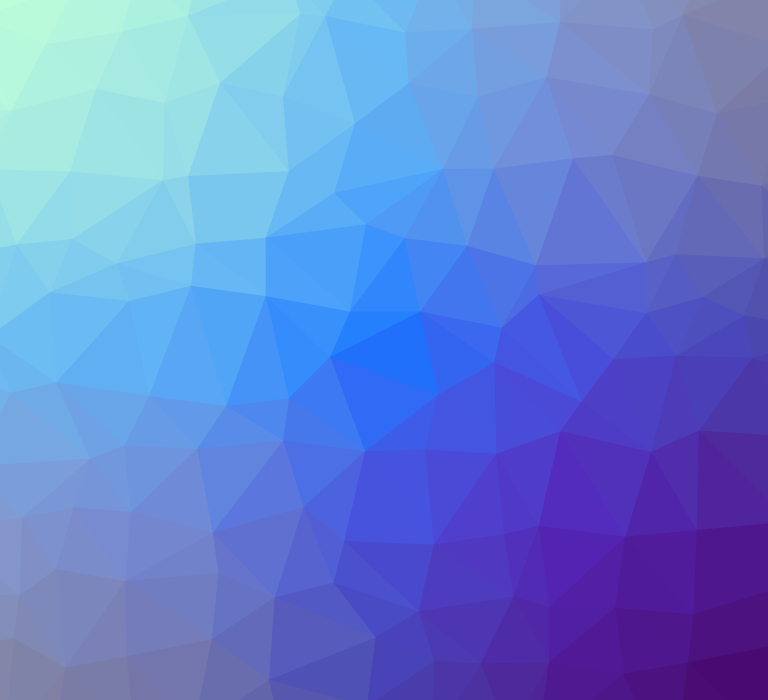
Reproduce this background procedurally as a Shadertoy shader.

```glsl
const float CELL = 0.1;                     // lattice spacing in canvas heights
const vec2 LATTICE_ORIGIN = vec2(0.0, 0.55);
const float JITTER = 0.74;

const vec3 MINT   = vec3(0.75, 1.00, 0.85);
const vec3 AQUA   = vec3(0.57, 0.85, 0.91);
const vec3 BLUE   = vec3(0.08, 0.45, 1.00);
const vec3 VIOLET = vec3(0.33, 0.14, 0.72);
const vec3 PLUM   = vec3(0.28, 0.00, 0.41);

const mat3 RGB_TO_LMS = mat3(0.4122, 0.2119, 0.0883,
                             0.5363, 0.6807, 0.2817,
                             0.0514, 0.1074, 0.6300);

// Perceptual space, so that blends stay vivid
vec3 toPerceptual(vec3 rgb) {
    return pow(RGB_TO_LMS * pow(rgb, vec3(2.2)), vec3(1.0 / 3.0));
}

vec3 toRgb(vec3 lms) {
    vec3 light = inverse(RGB_TO_LMS) * (lms * lms * lms);
    return pow(clamp(light, 0.0, 1.0), vec3(1.0 / 2.2));
}

vec3 ramp(float t) {
    vec4 blend = clamp(t * 4.0 - vec4(0.0, 1.0, 2.0, 3.0), 0.0, 1.0);
    vec3 c = mix(toPerceptual(MINT), toPerceptual(AQUA), blend.x);
    c = mix(c, toPerceptual(BLUE), blend.y);
    c = mix(c, toPerceptual(VIOLET), blend.z);
    return mix(c, toPerceptual(PLUM), blend.w);
}

// One ramp runs rightward, one downward; each facet averages both
vec3 facetColor(vec2 uv) {
    return toRgb(0.5 * (ramp(uv.x) + ramp(1.0 - uv.y)));
}

vec2 hash2(vec2 id) {
    vec3 q = fract(id.xyx * vec3(0.1031, 0.1030, 0.0973));
    q += dot(q, q.yzx + 33.33);
    return fract((q.xx + q.yz) * q.zy);
}

// Jittered lattice point; the focal cell is tilted by a fixed rule
vec2 meshVertex(vec2 id) {
    vec2 jitter = (hash2(id + 17.0) - 0.5) * JITTER;
    vec2 focal = id - vec2(5.5, 4.5);
    if (max(abs(focal.x), abs(focal.y)) < 1.0) {
        jitter = (0.5 - focal.y) * (vec2(0.54, -0.54) * focal.x + vec2(-0.015, 0.08));
    }
    return id + LATTICE_ORIGIN + jitter;
}

float cross2(vec2 a, vec2 b) {
    return a.x * b.y - a.y * b.x;
}

float edgeDistance(vec2 p, vec2 a, vec2 b) {
    return cross2(normalize(b - a), p - a);
}

// Adds a smooth-edged triangle: colour in rgb, coverage in a
void addFacet(inout vec4 sum, vec2 p, vec2 a, vec2 b, vec2 c, float pixel, float aspect) {
    float d = min(edgeDistance(p, a, b), min(edgeDistance(p, b, c), edgeDistance(p, c, a)));
    float coverage = clamp(d / pixel + 0.5, 0.0, 1.0);
    if (coverage > 0.0) {
        vec2 uv = (a + b + c) / 3.0 * CELL / vec2(aspect, 1.0);
        sum += coverage * vec4(facetColor(uv), 1.0);
    }
}

// Delaunay test: is the diagonal from a to c the better split?
bool splitsAlongAC(vec2 a, vec2 b, vec2 c, vec2 d) {
    float sineB = cross2(c - b, a - b), cosineB = dot(c - b, a - b);
    float sineD = cross2(a - d, c - d), cosineD = dot(a - d, c - d);
    return sineB * cosineD + cosineB * sineD > 0.0;
}

void mainImage(out vec4 fragColor, in vec2 fragCoord) {
    float pixel = 1.0 / (iResolution.y * CELL);
    float aspect = iResolution.x / iResolution.y;
    vec2 p = fragCoord * pixel;
    vec2 home = floor(p - LATTICE_ORIGIN);
    vec4 sum = vec4(0.0);

    // Each nearby cell contributes two triangles
    for (int j = -1; j <= 1; j++) {
        for (int i = -1; i <= 1; i++) {
            vec2 id = home + vec2(i, j);
            vec2 a = meshVertex(id);
            vec2 b = meshVertex(id + vec2(1.0, 0.0));
            vec2 c = meshVertex(id + vec2(1.0, 1.0));
            vec2 d = meshVertex(id + vec2(0.0, 1.0));
            if (splitsAlongAC(a, b, c, d)) {
                addFacet(sum, p, a, b, c, pixel, aspect);
                addFacet(sum, p, a, c, d, pixel, aspect);
            } else {
                addFacet(sum, p, a, b, d, pixel, aspect);
                addFacet(sum, p, b, c, d, pixel, aspect);
            }
        }
    }
    fragColor = vec4(sum.rgb / max(sum.a, 0.001), 1.0);
}
```
